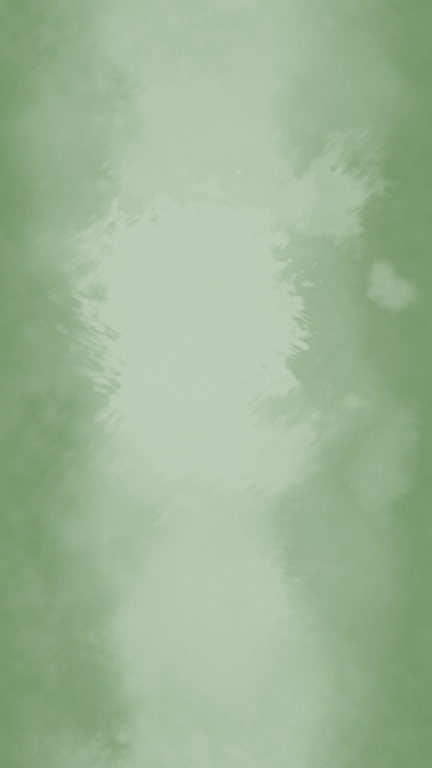
Give the GLSL for this background, as a Shadertoy shader.

```glsl
// Sage green painted wall: a pale, ragged column of paint between darker sides.
// A horizontal falloff is overpainted with elliptical patches whose edges are
// broken by layered noise and dry-brush bristles; one tone drives the colour.

const vec3 DEEP_SAGE = vec3(0.435, 0.575, 0.395);
const vec3 PALE_SAGE = vec3(0.745, 0.812, 0.726);
const int PATCHES = 10;

float hash(vec2 p) {
    return fract(sin(dot(p, vec2(127.1, 311.7))) * 43758.545);
}

float noise(vec2 p) {
    vec2 cell = floor(p), f = fract(p);
    f = f * f * (3.0 - 2.0 * f);
    return mix(mix(hash(cell), hash(cell + vec2(1, 0)), f.x),
               mix(hash(cell + vec2(0, 1)), hash(cell + vec2(1, 1)), f.x), f.y);
}

float fbm(vec2 p) {
    float sum = 0.0, amplitude = 0.5;
    for (int i = 0; i < 5; i++) {
        sum += amplitude * noise(p);
        p = mat2(1.6, 1.2, -1.2, 1.6) * p + 7.3;
        amplitude *= 0.5;
    }
    return sum / 0.96875;
}

// Noise stretched along one brush direction
float bristle(vec2 p, float angle) {
    float c = cos(angle), s = sin(angle);
    vec2 along = mat2(c, -s, s, c) * p;
    return noise(along * vec2(24.0, 90.0)) * 0.6 + noise(along * vec2(60.0, 190.0)) * 0.4;
}

// Coverage of an ellipse (centre.xy, radius.xy) with a ragged rim
float patchMask(vec2 p, vec4 ellipse, float ragged, float softness) {
    float d = length((p - ellipse.xy) / ellipse.zw) + ragged;
    return 1.0 - smoothstep(1.0 - softness, 1.0 + softness, d);
}

float paintPatches(float tone, vec2 p, vec4 ellipses[PATCHES], float tones[PATCHES],
                   float ragged, float softness, float opacity) {
    for (int i = 0; i < PATCHES; i++) {
        float mask = patchMask(p, ellipses[i], ragged, softness);
        tone = mix(tone, tones[i], mask * opacity);
    }
    return tone;
}

void mainImage(out vec4 fragColor, in vec2 fragCoord) {
    vec2 uv = fragCoord / iResolution.xy;
    vec2 q = fragCoord / iResolution.x;

    // Shaded patches along the sides
    vec4 shadeShapes[PATCHES] = vec4[PATCHES](
        vec4(0.17, 0.08, 0.10, 0.07), vec4(0.97, 0.78, 0.11, 0.08),
        vec4(0.95, 0.58, 0.13, 0.08), vec4(0.74, 0.53, 0.11, 0.11),
        vec4(0.79, 0.86, 0.12, 0.06), vec4(0.02, 0.38, 0.10, 0.10),
        vec4(0.19, 0.20, 0.07, 0.03), vec4(0.80, 0.27, 0.14, 0.09),
        vec4(0.18, 0.82, 0.12, 0.10), vec4(0.01, 0.95, 0.10, 0.09));
    float shadeTones[PATCHES] = float[PATCHES](
        0.20, 0.08, 0.17, 0.52, 0.48, 0.15, 0.32, 0.48, 0.52, 0.12);

    // Pale patches forming the column and its side smears
    vec4 paleShapes[PATCHES] = vec4[PATCHES](
        vec4(0.30, 0.31, 0.14, 0.09), vec4(0.52, 0.06, 0.22, 0.12),
        vec4(0.91, 0.64, 0.05, 0.03), vec4(0.90, 0.39, 0.05, 0.06),
        vec4(0.77, 0.74, 0.13, 0.05), vec4(0.50, 0.24, 0.15, 0.14),
        vec4(0.50, 0.79, 0.21, 0.12), vec4(0.62, 0.39, 0.14, 0.05),
        vec4(0.43, 0.61, 0.24, 0.15), vec4(0.46, 0.46, 0.20, 0.11));
    float paleTones[PATCHES] = float[PATCHES](
        0.66, 0.76, 0.62, 0.52, 0.76, 0.90, 0.88, 0.92, 0.98, 0.97);

    // Edge break-up shared by all patches
    float cloud = fbm(q * 6.0 + 3.0);
    float detail = fbm(q * 26.0);
    float strokes = mix(bristle(q, 0.75), bristle(q, -0.55),
                        smoothstep(0.4, 0.6, noise(q * 4.0 + 11.0)));
    vec2 warp = vec2(cloud, fbm(q * 6.0 + 41.0)) - 0.5;
    vec2 p = uv + warp * vec2(0.16, 0.09);
    float ragged = (cloud - 0.5) * 0.6 + (detail - 0.5) * 0.7 + (strokes - 0.5) * 0.45;
    float softness = mix(0.12, 0.75, smoothstep(0.3, 0.65, fbm(q * 3.0 + 23.0)));

    // Falloff from the pale axis to the sides, then the two paint layers
    float side = abs(p.x - 0.47) / 0.53;
    float tone = mix(0.76, 0.10, smoothstep(0.2, 1.0, side));
    tone = paintPatches(tone, p, shadeShapes, shadeTones, ragged, softness + 0.2, 0.75);
    tone = paintPatches(tone, p, paleShapes, paleTones, ragged, softness, 0.85);

    // Mottling is stronger in the shade; fine vertical grain everywhere
    float shade = 1.0 - smoothstep(0.65, 1.0, tone);
    tone += (cloud - 0.5) * 0.12 * shade + (detail - 0.5) * mix(0.04, 0.14, shade);
    tone += (strokes - 0.5) * mix(0.01, 0.06, shade);
    tone += (noise(q * vec2(210.0, 70.0)) - 0.5) * 0.025;

    fragColor = vec4(mix(DEEP_SAGE, PALE_SAGE, clamp(tone, -0.05, 1.03)), 1.0);
}
```
